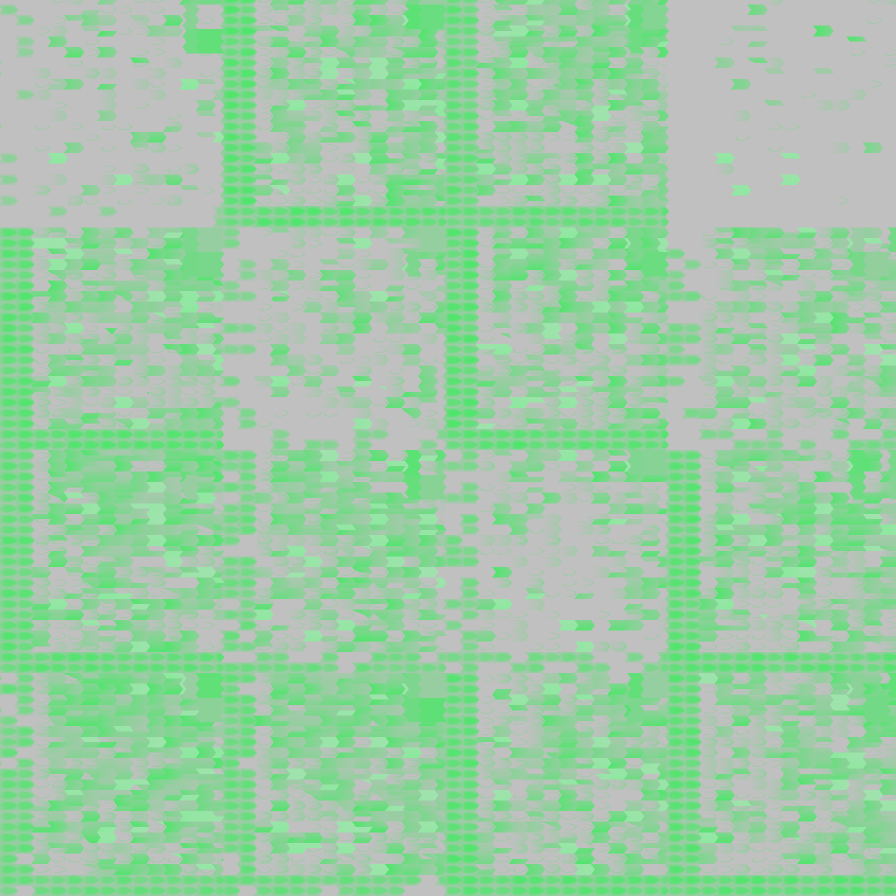
Give the GLSL for this pattern, as a WebGL 1 fragment shader.

```glsl
precision highp float;

uniform vec2 u_resolution;

#define TILES vec2(4.03, 4.02)
#define CELLS vec2(13.5, 21.0)
#define RIM_CELLS 2.0
#define WOBBLE 0.035
#define ARC_WIDTH 0.09
#define SPLIT_CHANCE 0.35
#define VARIATION 0.55
#define GREY vec3(0.75, 0.752, 0.75)
#define GREEN vec3(0.31, 0.90, 0.42)
#define PALE vec3(0.62, 0.92, 0.68)

float hash(vec2 p) {
  vec3 q = fract(vec3(p.xyx) * 0.1031);
  q += dot(q, q.yzx + 33.33);
  return fract((q.x + q.y) * q.z);
}

float valueNoise(vec2 p) {
  vec2 i = floor(p), f = fract(p);
  f = f * f * (3.0 - 2.0 * f);
  return mix(mix(hash(i), hash(i + vec2(1.0, 0.0)), f.x),
             mix(hash(i + vec2(0.0, 1.0)), hash(i + 1.0), f.x), f.y);
}

// One-hot selector for a tile index from 0 to 3
vec4 pick(float i) {
  return 1.0 - step(0.5, abs(vec4(0.0, 1.0, 2.0, 3.0) - i));
}

// Per-tile amounts: one line per tile row, from the bottom up
float perTile(mat4 amounts, vec2 tile) {
  return dot(amounts * pick(tile.y), pick(tile.x));
}

float rimAmount(vec2 tile) {
  return perTile(mat4(0.70, 0.70, 0.95, 0.95,
                      0.90, 0.60, 0.45, 0.95,
                      0.95, 0.28, 1.00, 0.38,
                      0.12, 1.00, 0.80, 0.00), tile);
}

float fillAmount(vec2 tile) {
  return perTile(mat4(0.68, 0.64, 0.54, 0.52,
                      0.56, 0.54, 0.24, 0.52,
                      0.52, 0.26, 0.54, 0.40,
                      0.15, 0.52, 0.56, 0.05), tile);
}

vec3 pattern(vec2 uv) {
  vec2 p = uv * TILES;
  p.x += WOBBLE * (abs(fract(p.y * CELLS.y) - 0.5) - 0.25);
  vec2 tile = clamp(floor(p), 0.0, 3.0);
  vec2 local = p - tile;
  vec2 cell = floor(local * CELLS);
  vec2 f = fract(local * CELLS);
  float rim = rimAmount(tile);
  float fill = fillAmount(tile);

  // Most cells share a seed between tiles, the rest are unique
  vec2 seed = cell + 5.0;
  if (hash(cell + tile * 53.0 + 9.0) < VARIATION) seed += tile * 37.0 + 71.0;
  float lens = length((f - 0.5) * vec2(1.0, 1.25));
  float arc = 1.0 - smoothstep(0.0, ARC_WIDTH, abs(lens - 0.38));
  float tone = 0.0;
  float pale = 0.0;

  bool inRim = cell.x < RIM_CELLS || cell.y < RIM_CELLS;
  if (inRim) {
    // Beaded rim along the left and bottom of the tile
    float kept = step(hash(seed + 17.0), rim * 1.3);
    float bead = mix(1.0, 0.5, smoothstep(0.2, 0.65, lens));
    tone = kept * (bead - 0.25 * hash(seed + 3.0)) * mix(0.5, 1.0, rim);
    tone += kept * 0.12 * arc;
  } else {
    // Scattered blocks, some split into two thin dashes
    float split = step(hash(seed + 41.0), SPLIT_CHANCE);
    vec2 block = seed + vec2(0.0, 131.0 * split * floor(f.y * 2.0));
    float slope = smoothstep(0.1, 0.9, 0.35 * local.x + 0.65 * local.y);
    float clump = 0.35 + 1.3 * valueNoise(cell * vec2(0.45, 0.4) + tile * 7.0);
    float chance = fill * mix(0.45, 1.5, slope) * clump;
    if (cell.x < RIM_CELLS + 1.0) {
      chance = mix(0.15, 0.65, step(local.y, 0.35)) * rim;
    }
    float on = step(hash(block), chance);
    float ramp = mix(f.x, f.y, step(0.5, hash(block + 23.0)));
    tone = on * (0.3 + 0.7 * hash(block + 61.0)) * mix(1.0, 0.6, ramp);
    pale = on * step(0.88, hash(block + 97.0));

    // Faint wash and open arcs on the bare cells
    float wash = step(hash(seed + 151.0), fill) * 0.22 * f.x;
    float side = smoothstep(0.3, 0.6, mix(f.x, 1.0 - f.y, hash(seed + 7.0)));
    float drawn = step(hash(seed + 83.0), fill * 1.4);
    tone += (1.0 - on) * (wash + 0.32 * arc * side * drawn);

    // Larger flat patches in the upper right corner
    if (local.x > 0.83 && local.y > 0.78) {
      vec2 patchId = floor(local * 9.0) + tile * 29.0;
      float shown = step(hash(patchId + 13.0), 0.3 + 0.5 * fill) * step(0.1, fill);
      tone = mix(tone, 0.3 + 0.6 * hash(patchId + 31.0), shown);
      pale *= 1.0 - shown;
    }
  }
  vec3 colour = mix(GREY, GREEN, clamp(tone, 0.0, 1.0));
  return mix(colour, PALE, 0.75 * pale);
}

void main() {
  // Four samples per pixel smooth the edges
  vec3 sum = vec3(0.0);
  for (int i = 0; i < 4; i++) {
    float k = float(i);
    vec2 offset = vec2(mod(k, 2.0), floor(k / 2.0)) * 0.5 - 0.25;
    sum += pattern((gl_FragCoord.xy + offset) / u_resolution);
  }
  gl_FragColor = vec4(sum * 0.25, 1.0);
}
```
